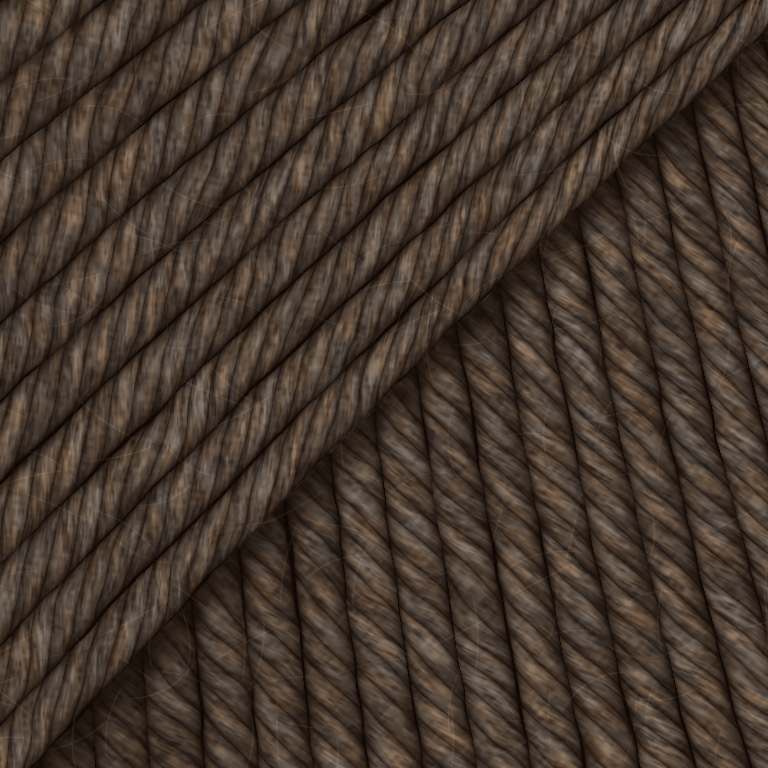
Reproduce this texture procedurally as a Shadertoy shader.

```glsl
// Brown plied wool: a fan of diagonal strands lying over a fan of upright ones.
// Each strand is a rounded tube with helical plies, streaked by stretched noise
// along the twist; a soft shadow and a few stray hairs finish the surface.

float hash(vec2 p) {
    vec3 q = fract(vec3(p.xyx) * 0.1031);
    q += dot(q, q.yzx + 33.33);
    return fract((q.x + q.y) * q.z);
}

float noise(vec2 p) {
    vec2 cell = floor(p), f = fract(p);
    f = f * f * (3.0 - 2.0 * f);
    return mix(mix(hash(cell), hash(cell + vec2(1, 0)), f.x),
               mix(hash(cell + vec2(0, 1)), hash(cell + vec2(1, 1)), f.x), f.y);
}

// Lower rim of the diagonal fan
float rimHeight(float x) {
    return -0.05 + 1.12 * x - 0.11 * x * x;
}

// along: distance along the strand; across: -1..1, positive to its left.
// Returns brightness and warmth.
vec2 yarn(float along, float across, float id, float period, float twist) {
    float seed = hash(vec2(id, 7.3)) * 40.0;
    float width = 0.93 + 0.13 * noise(vec2(along * 14.0, seed));
    float v = (across + 0.12 * (noise(vec2(along * 9.0, seed + 9.0)) - 0.5)) / width;

    // Helical plies with slightly uneven spacing
    float bend = v * (0.92 + 0.12 * v * v);
    float phase = along / period - twist * bend + seed
                + 0.55 * noise(vec2(along * 11.0, seed + 21.0));
    float ply = fract(phase);
    float plyId = floor(phase);
    float plyRound = sqrt(4.0 * ply * (1.0 - ply));
    float body = sqrt(max(1.0 - v * v, 0.0));

    // Fibres follow the plies, leaning a little back toward the strand
    float run = along + 0.03 * v;
    float lane = phase + 0.25 * v + id * 17.0;
    float fibre = 0.45 * noise(vec2(lane * 6.0, run * 32.0))
                + 0.35 * noise(vec2(lane * 13.0, run * 65.0 + 5.0))
                + 0.20 * noise(vec2(lane * 4.0, run * 150.0));

    float tone = body * (0.22 + 0.78 * plyRound) * (0.22 + 0.98 * fibre);
    tone *= (0.86 + 0.26 * ply) * (1.0 + 0.16 * v);
    tone *= 0.9 + 0.2 * hash(vec2(plyId, id));
    float warmth = noise(vec2(lane * 3.0, run * 22.0 + 31.0));
    return vec2(tone, warmth);
}

// Thin curved hairs, one per cell of several rotated grids
float strayHairs(vec2 p) {
    float sum = 0.0;
    for (int i = 0; i < 6; i++) {
        float k = float(i);
        float angle = k * 1.13 + 0.4;
        mat2 turn = mat2(cos(angle), sin(angle), -sin(angle), cos(angle));
        vec2 q = turn * p * 8.0 + k * 13.7;
        vec2 cell = floor(q);
        vec2 f = fract(q) - 0.5;
        float bow = hash(cell + k) - 0.5;
        float offset = 0.5 * (hash(cell + 31.0) - 0.5);
        float gap = abs(f.y - offset - bow * (1.6 * f.x * f.x - 0.2));
        float ends = smoothstep(0.5, 0.25, abs(f.x));
        sum += smoothstep(0.016, 0.0, gap) * ends * step(0.45, hash(cell + 57.0));
    }
    return min(sum, 1.0);
}

void mainImage(out vec4 fragColor, in vec2 fragCoord) {
    vec2 uv = fragCoord / iResolution.xy;
    vec2 p = uv + 0.004 * (vec2(noise(uv * 28.0), noise(uv * 28.0 + 50.0)) - 0.5);
    float height = p.y - rimHeight(p.x);

    // Diagonal strands, closer together toward the right
    float row = height / mix(0.105, 0.066, p.x);
    float rowId = floor(row);
    vec2 diagonal = yarn(dot(p, vec2(0.76, 0.65)), fract(row) * 2.0 - 1.0,
                         rowId + 3.0, 0.05, 1.05);

    // Upright strands, leaning left as they rise
    float column = p.x * (1.0 + 0.28 * p.y) / 0.071 + 0.25;
    float columnId = floor(column);
    vec2 upright = yarn(p.y, 1.0 - fract(column) * 2.0, columnId + 60.0, 0.046, 0.8);

    // Shadow cast by the rim, and deeper shade in the lower left
    float below = max(-height, 0.0);
    upright.x *= mix(0.3, 1.0, smoothstep(0.0, 0.085, below));
    upright.x *= mix(0.72, 1.0, smoothstep(0.05, 0.5, p.x));

    float fuzz = 0.008 * (noise(uv * 90.0) - 0.5);
    float onTop = smoothstep(-0.003, 0.003, height + fuzz);
    vec2 wool = mix(upright, diagonal, onTop);

    float tone = wool.x * 1.22 - 0.07;
    tone += 0.13 * strayHairs(uv) * (0.4 + noise(uv * 20.0));
    tone += 0.05 * (noise(uv * 230.0) - 0.5);
    tone = clamp(tone, -0.08, 1.15);

    vec3 shade = vec3(0.09, 0.055, 0.035);
    vec3 color = shade + tone * vec3(0.38, 0.345, 0.305);
    color += (wool.y - 0.5) * max(tone, 0.0) * vec3(0.07, 0.0, -0.06);
    fragColor = vec4(color, 1.0);
}
```
